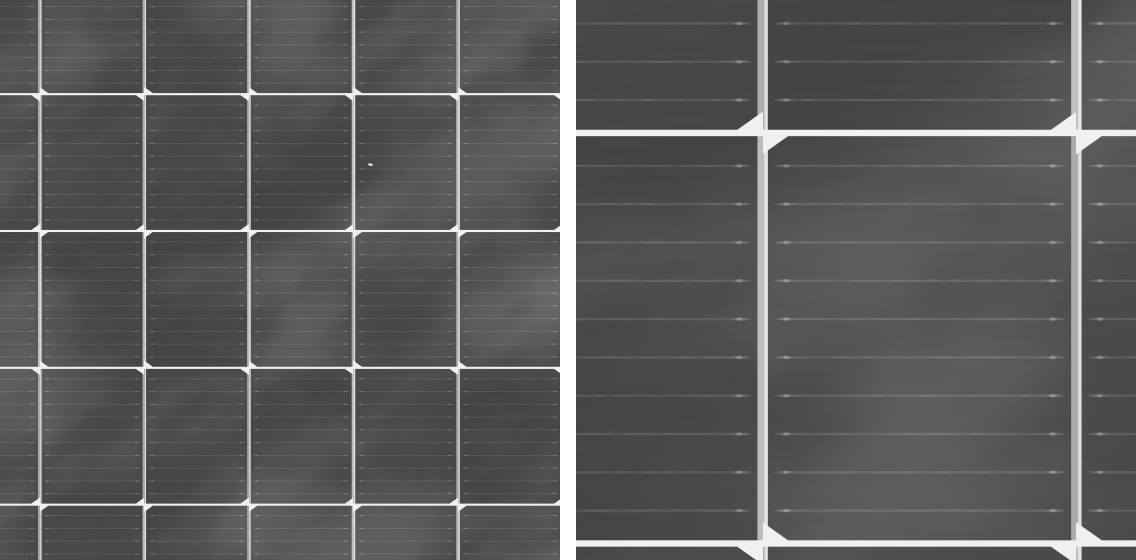
Left, the full canvas; right, a detail of the centre.
Reproduce this pattern procedurally as a Shadertoy shader.

```glsl
// Solar panel seen square on: dark cells in a pale grid, with two corners clipped
// on alternate sides from row to row, ten thin busbars per cell and cloudy sheen.
// Shapes are box-filtered distances in canvas units; the tone is value noise.

#define PITCH vec2(0.18672, 0.24436)   // cell width and height
#define ORIGIN vec2(0.0710, 0.0988)    // lower left grid crossing
#define GAP_HALF vec2(0.0031, 0.0019)  // half widths of upright and level gaps
#define CLIP vec2(0.0178, 0.0126)      // legs of the clipped corners
#define BUS_COUNT 10.0
#define BUS_STEP 0.0228
#define BUS_HALF 0.0007
#define PAD_INSET 0.0140               // solder pad distance from the gap
#define CELL_DARK 0.272
#define CELL_LIGHT 0.372
#define GAP_GREY 0.71
#define GAP_WHITE 0.94

float hash(vec2 p) {
    vec3 q = fract(p.xyx * vec3(0.1031, 0.1030, 0.0973));
    q += dot(q, q.yzx + 33.33);
    return fract((q.x + q.y) * q.z);
}

float noise(vec2 p) {
    vec2 i = floor(p), f = fract(p);
    f = f * f * (3.0 - 2.0 * f);
    return mix(mix(hash(i), hash(i + vec2(1, 0)), f.x),
               mix(hash(i + vec2(0, 1)), hash(i + vec2(1, 1)), f.x), f.y);
}

float fbm(vec2 p) {
    float sum = 0.0, amp = 0.53;
    for (int i = 0; i < 4; i++) {
        sum += amp * noise(p);
        p = mat2(1.6, 1.2, -1.2, 1.6) * p + 17.3;
        amp *= 0.5;
    }
    return sum;
}

// Share of a pixel covered by a band of given half width, d from its centre
float band(float d, float halfWidth, float px) {
    return clamp((min(d + 0.5 * px, halfWidth) - max(d - 0.5 * px, -halfWidth)) / px, 0.0, 1.0);
}

// Share of a pixel inside a shape whose signed distance is d
float inside(float d, float px) {
    return clamp(0.5 - d / px, 0.0, 1.0);
}

// Soft clouds, a slight step between cells and diagonal sheen on the right
float cellTone(vec2 uv, vec2 id) {
    vec2 along = mat2(0.89, -0.45, 0.45, 0.89) * uv;
    float cloud = fbm(along * vec2(4.5, 8.0) + 5.0 + 0.2 * hash(id + 40.0));
    float tone = mix(CELL_DARK, CELL_LIGHT, smoothstep(0.2, 0.8, cloud));
    tone += 0.014 * (hash(id + 71.0) - 0.5);
    float streak = (fract((uv.y - 0.5 * uv.x + 0.025) / 0.51 + 0.5) - 0.5) * 0.51;
    tone += 0.045 * exp(-streak * streak / 0.0036) * smoothstep(0.55, 0.85, uv.x);
    return tone + 0.008 * (noise(uv * vec2(25.0, 380.0)) - 0.5);
}

void mainImage(out vec4 fragColor, in vec2 fragCoord) {
    float px = 1.0 / iResolution.y;
    vec2 uv = fragCoord * px;
    vec2 grid = (uv - ORIGIN) / PITCH;
    vec2 id = floor(grid);
    vec2 local = fract(grid) * PITCH;
    vec2 edge = min(local, PITCH - local);
    float tone = cellTone(uv, id);

    // Busbars, worn along their length
    float mid = local.y - 0.5 * PITCH.y;
    float limit = 0.5 * BUS_COUNT;
    float bus = clamp(floor(mid / BUS_STEP), -limit, limit - 1.0) + 0.5;
    float busDist = mid - bus * BUS_STEP;
    float wear = noise(vec2(uv.x * 170.0, bus * 7.0 + id.y * 91.0 + 500.0));
    float reach = smoothstep(0.006, 0.009, edge.x);
    tone += band(busDist, BUS_HALF, px) * reach * mix(0.05, 0.11, wear);

    // Solder pads with a tapered tip near both cell edges
    float tip = band(edge.x - PAD_INSET, 0.0042, px);
    tone += 0.04 * tip * band(busDist, BUS_HALF, px);
    vec2 pad = vec2(edge.x - PAD_INSET, busDist);
    tone += 0.13 * inside(length(pad * vec2(0.6, 1.0)) - 0.0011, px);

    // Upright gaps: grey ribbon with a paler lip on its right
    float side = local.x < 0.5 * PITCH.x ? local.x : local.x - PITCH.x;
    float column = floor(grid.x + 0.5);
    float ribbon = GAP_GREY + 0.12 * (hash(vec2(column, id.y) + 23.0) - 0.5);
    tone = mix(tone, ribbon, band(side, GAP_HALF.x, px));
    tone = mix(tone, GAP_WHITE, 0.75 * band(side - 0.0020, 0.0010, px));

    // Level gaps and clipped corners, on the right in even rows
    float clipX = mod(id.y, 2.0) < 0.5 ? PITCH.x - local.x : local.x;
    float corner = (clipX / CLIP.x + edge.y / CLIP.y - 1.0) / length(1.0 / CLIP);
    float white = max(band(edge.y, GAP_HALF.y, px), inside(corner, px));
    tone = mix(tone, GAP_WHITE, white);

    // One small pale fleck of dirt
    vec2 fleck = (uv - vec2(0.6615, 0.7060)) * vec2(0.55, 1.0);
    fleck.y += 0.25 * fleck.x;
    tone = mix(tone, 0.88, inside(length(fleck) - 0.0023, px));

    fragColor = vec4(vec3(tone), 1.0);
}
```
